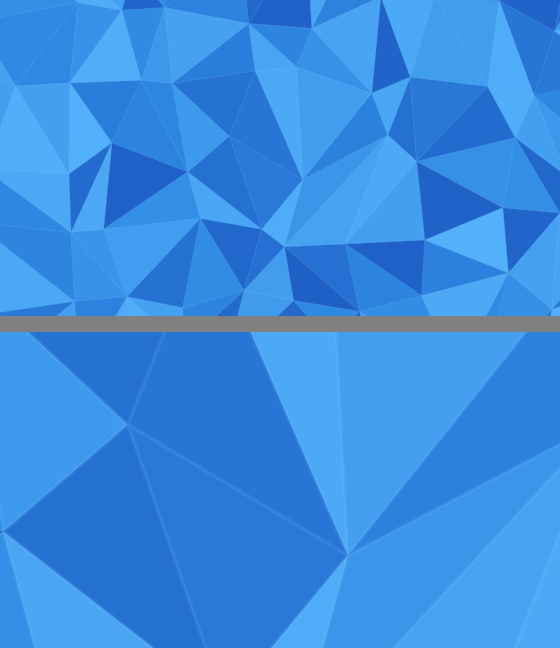
Top, the full canvas; bottom, a detail of the centre.
Reproduce this background procedurally as a Shadertoy shader.

```glsl
vec3 hash3(vec2 cell) {
    vec3 h = fract(cell.xyx * vec3(0.1031, 0.1030, 0.0973) + 0.37);
    h += dot(h, h.yxz + 33.33);
    return fract((h.xxy + h.yzz) * h.zyx);
}

// Jittered grid corner, in units of the canvas height
vec2 corner(vec2 cell) {
    vec2 jitter = (hash3(cell).xy - 0.5) * vec2(0.78, 0.68);
    return (cell + jitter) / vec2(5.08, 4.6);
}

float cross2(vec2 a, vec2 b) {
    return a.x * b.y - a.y * b.x;
}

float signedArea(vec2 a, vec2 b, vec2 c) {
    return cross2(b - a, c - a);
}

float edgeDistance(vec2 p, vec2 a, vec2 b) {
    return cross2(normalize(b - a), p - a);
}

// Positive inside a counterclockwise triangle
float triangleDepth(vec2 p, vec2 a, vec2 b, vec2 c) {
    return min(edgeDistance(p, a, b), min(edgeDistance(p, b, c), edgeDistance(p, c, a)));
}

vec3 blueRamp(float t) {
    vec3 deep = vec3(0.12, 0.375, 0.78);
    vec3 middle = vec3(0.18, 0.535, 0.885);
    vec3 pale = vec3(0.325, 0.69, 0.98);
    return t < 0.45 ? mix(deep, middle, t / 0.45) : mix(middle, pale, (t - 0.45) / 0.55);
}

// Evenly spread shades, loosened by a hash
vec3 facetColor(vec2 cell, float side) {
    float spread = dot(cell, vec2(0.7549, 0.5698)) + 0.4 * side;
    return blueRamp(fract(spread + 0.6 * hash3(cell + 57.0 * (side + 1.0)).z));
}

void mainImage(out vec4 fragColor, in vec2 fragCoord) {
    vec2 p = fragCoord / iResolution.y + 0.8;
    float pixel = 1.2 / iResolution.y;
    vec2 home = floor(p * vec2(5.08, 4.6));
    vec3 sum = vec3(0.0);
    float weight = 0.0, depth = -1.0;

    for (int y = -1; y <= 1; y++)
    for (int x = -1; x <= 1; x++) {
        vec2 cell = home + vec2(x, y);
        vec2 a = corner(cell);
        vec2 b = corner(cell + vec2(1, 0));
        vec2 c = corner(cell + vec2(1, 1));
        vec2 d = corner(cell + vec2(0, 1));

        // Split along the diagonal that leaves the fuller triangles
        float splitAC = min(signedArea(a, b, c), signedArea(a, c, d));
        float splitBD = min(signedArea(a, b, d), signedArea(b, c, d));
        if (splitBD > splitAC) {
            vec2 first = a;
            a = b; b = c; c = d; d = first;
        }

        // Blend both facets by their coverage of the pixel
        vec2 inside = vec2(triangleDepth(p, a, b, c), triangleDepth(p, a, c, d));
        vec2 cover = clamp(0.5 + inside / pixel, 0.0, 1.0);
        sum += cover.x * facetColor(cell, 0.0) + cover.y * facetColor(cell, 1.0);
        weight += cover.x + cover.y;
        depth = max(depth, max(inside.x, inside.y));
    }

    // Faint pale seams between facets
    vec3 color = sum / max(weight, 0.001);
    float seam = 1.0 - smoothstep(0.0, max(0.0032, pixel * 0.7), depth);
    fragColor = vec4(mix(color, vec3(0.55, 0.78, 1.0), 0.16 * seam), 1.0);
}
```
